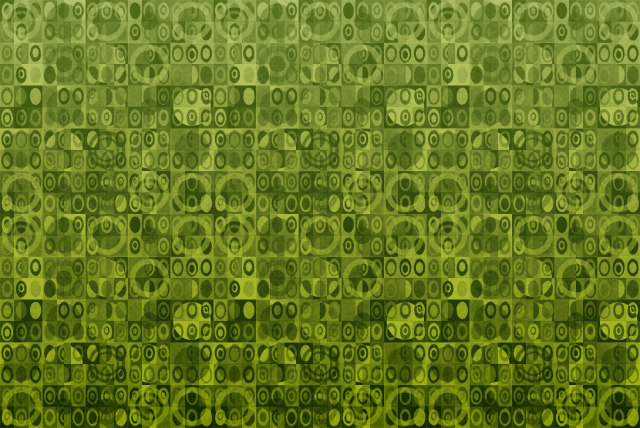
Give the GLSL for this pattern, as a Shadertoy shader.

```glsl
// A retro green mosaic: a 5 x 5 block of square cells, repeated 3 x 2 times.
// Each cell stacks tinted panels, six small ellipses and one large disc or ring;
// the resulting tone is coloured by a vertical gradient and worn with noise.

const vec2 REPEATS = vec2(3.0, 2.0);      // blocks across and down
const float BLOCK = 5.0;                  // cells along one side of a block
const vec2 SPLIT = vec2(3.0, 2.0);        // ellipses per cell
const vec2 ELLIPSE = vec2(0.139, 0.212);  // ellipse radii, in cells
const float SEAM = 0.012;                 // half width of seams, in cells
const float CONTRAST = 1.45;
const float PIVOT = 0.46;                 // tone that contrast maps to MIDDLE
const float MIDDLE = 0.42;
const float GRAIN = 0.26;
const float BLOTCH = 0.20;
const vec3 LIGHT_TOP = vec3(0.71, 0.77, 0.43);
const vec3 LIGHT_LOW = vec3(0.62, 0.69, 0.03);
const vec3 DARK_TOP = vec3(0.31, 0.42, 0.08);
const vec3 DARK_LOW = vec3(0.07, 0.15, 0.00);

// Large motifs: 0 none, 1 light ring, 2 double light ring, 3 dark disc,
// 4 inverted disc, 5 small dark disc, 6 dark ring and hub, 7 thin dark rings
const int MOTIF[25] = int[25](
    2, 3, 1, 5, 1,
    0, 6, 4, 1, 0,
    0, 3, 4, 5, 4,
    3, 4, 7, 4, 3,
    1, 5, 6, 2, 1);
const float BASE[25] = float[25](
    0.46, 0.44, 0.38, 0.54, 0.32,
    0.66, 0.50, 0.44, 0.38, 0.58,
    0.24, 0.60, 0.32, 0.30, 0.20,
    0.74, 0.42, 0.44, 0.36, 0.66,
    0.30, 0.44, 0.42, 0.40, 0.28);

float hash(vec2 p) {
    vec3 q = fract(p.xyx * vec3(0.1031, 0.1030, 0.0973));
    q += dot(q, q.yzx + 33.33);
    return fract((q.x + q.y) * q.z);
}

float noise(vec2 p) {
    vec2 i = floor(p), f = fract(p);
    f = f * f * (3.0 - 2.0 * f);
    return mix(mix(hash(i), hash(i + vec2(1, 0)), f.x),
               mix(hash(i + vec2(0, 1)), hash(i + vec2(1, 1)), f.x), f.y);
}

float fbm(vec2 p) {
    float sum = 0.0, amp = 0.5;
    for (int i = 0; i < 4; i++) {
        sum += amp * noise(p);
        p = p * 2.03 + 7.1;
        amp *= 0.5;
    }
    return sum;
}

float fill(float d, float px) { return smoothstep(px, -px, d); }

float ring(float r, float inner, float outer, float px) {
    return fill(r - outer, px) - fill(r - inner, px);
}

// Checkered quarters, tinted strips and bright bars
float panels(vec2 p, vec2 cell, vec2 sub) {
    vec2 side = sign(fract(p) - 0.5);
    float checker = side.x * side.y * mix(-0.13, 0.17, hash(cell + 11.0));
    float strip = (hash(sub + 41.0) - 0.5) * 0.34;
    float bar = step(0.76, hash(vec2(sub.x, cell.y) + 67.0)) * 0.26;
    return checker + strip + bar - 0.04;
}

// One ellipse, often with a core and a pip; contrasts with what lies below
float ellipses(float tone, vec2 p, vec2 sub, float px) {
    vec2 q = (fract(p * SPLIT) - 0.5) / SPLIT;
    float kind = hash(sub + 5.0), seed = hash(sub + 23.0);
    float edge = px / ELLIPSE.x;
    float r = length(q / ELLIPSE) + (noise(p * 14.0) - 0.5) * 0.06;
    float core = length((q - vec2(0.0, (seed - 0.5) * 0.06)) / ELLIPSE);
    float size = mix(0.45, 0.74, seed);
    float shape = fill(r - mix(0.90, 1.0, seed), edge);
    shape -= step(0.2, kind) * fill(core - size, edge);
    shape += step(0.6, kind) * fill(core - size * 0.6, edge);
    float ink = mix(0.84, 0.10, smoothstep(0.40, 0.58, tone));
    return mix(tone, ink, clamp(shape, 0.0, 1.0) * mix(0.35, 0.92, hash(sub + 89.0)));
}

float largeMotif(float tone, vec2 p, int kind, float px) {
    float r = length(fract(p) - 0.5) + (noise(p * 9.0) - 0.5) * 0.014;
    float light = 0.0, dark = 0.0, invert = 0.0;
    if (kind == 1 || kind == 2) {
        light = ring(r, 0.33, 0.46, px);
        dark = 0.5 * fill(r - 0.33, px);
    }
    if (kind == 2) light += 0.7 * ring(r, 0.18, 0.25, px);
    if (kind == 3) dark = 0.75 * fill(r - 0.41, px);
    if (kind == 4) invert = fill(r - 0.44, px);
    if (kind == 5) dark = fill(r - 0.20, px);
    if (kind == 6) dark = 0.6 * ring(r, 0.30, 0.43, px) + fill(r - 0.19, px);
    if (kind == 7) dark = ring(r, 0.36, 0.44, px) + ring(r, 0.24, 0.29, px);
    tone = mix(tone, 1.0 - tone, invert * 0.95);
    tone = mix(tone, 0.15, dark * 0.56);
    return mix(tone, 0.80, light * 0.58);
}

vec3 mosaic(vec2 uv, float px) {
    vec2 p = vec2(uv.x, 1.0 - uv.y) * REPEATS * BLOCK;
    vec2 cell = mod(floor(p), BLOCK);
    vec2 sub = mod(floor(p * SPLIT), SPLIT * BLOCK);
    int id = int(cell.y) * 5 + int(cell.x);
    float tone = BASE[id] + panels(p, cell, sub);
    tone = ellipses(tone, p, sub, px);
    tone = largeMotif(tone, p, MOTIF[id], px);
    tone = (tone - PIVOT) * CONTRAST + MIDDLE;
    // Pale seams between cells, darker ones between quarters
    vec2 gap = 0.5 - abs(fract(p) - 0.5), mid = abs(fract(p) - 0.5);
    tone += 0.12 * fill(min(gap.x, gap.y) - SEAM, px);
    tone -= 0.08 * fill(min(mid.x, mid.y) - SEAM, px);
    // Blotches and fine grain
    tone += BLOTCH * (fbm(p * 3.0) - 0.47) + GRAIN * (fbm(p * 24.0) - 0.47);
    tone = clamp(tone, 0.0, 1.0);
    return mix(mix(DARK_LOW, DARK_TOP, uv.y), mix(LIGHT_LOW, LIGHT_TOP, uv.y), tone);
}

void mainImage(out vec4 fragColor, in vec2 fragCoord) {
    float px = 0.4 * REPEATS.y * BLOCK / iResolution.y;
    vec3 sum = vec3(0.0);
    for (int i = 0; i < 4; i++) {
        vec2 offset = vec2(i % 2, i / 2) * 0.5 - 0.25;
        sum += mosaic((fragCoord + offset) / iResolution.xy, px);
    }
    fragColor = vec4(sum * 0.25, 1.0);
}
```
